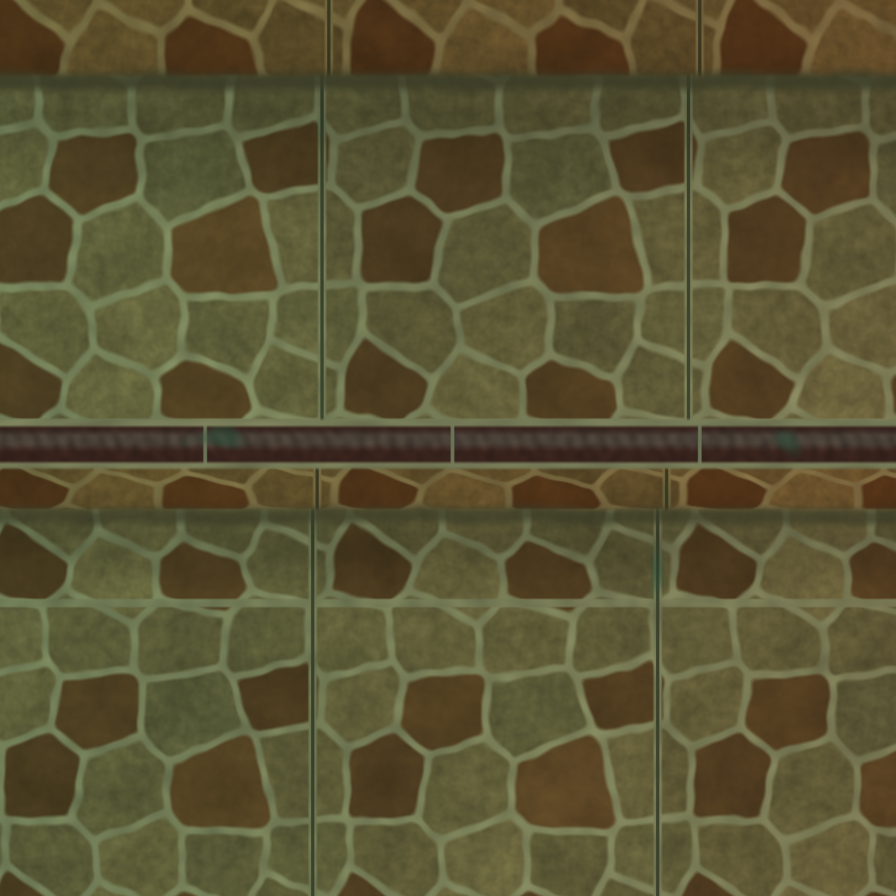
This texture is drawn by a WebGL 1 fragment shader. Its source:

```glsl
precision highp float;
uniform vec2 u_resolution;

const vec2 GRID = vec2(4.0, 5.0); // stones per tile
const vec3 GROUT = vec3(0.485, 0.505, 0.36);
const vec3 BROWN = vec3(0.325, 0.25, 0.135);
const vec3 OLIVE = vec3(0.355, 0.355, 0.222);
const vec3 TAN = vec3(0.385, 0.365, 0.225);
const vec3 JOINT = vec3(0.23, 0.26, 0.175);
const vec3 SHADOW = vec3(0.25, 0.255, 0.165);
const vec3 TEAL = vec3(0.16, 0.32, 0.23);
const vec3 WARM = vec3(0.98, 0.82, 0.72);

vec2 hash2(vec2 p) {
  p = vec2(dot(p, vec2(127.1, 311.7)), dot(p, vec2(269.5, 183.3)));
  return fract(sin(p) * 43758.5);
}

float cornerSlope(vec2 corner, vec2 offset) {
  return dot(hash2(corner) * 2.0 - 1.0, offset);
}

float gradientNoise(vec2 p) {
  vec2 i = floor(p), f = fract(p), e = vec2(1.0, 0.0);
  vec2 u = f * f * f * (f * (f * 6.0 - 15.0) + 10.0);
  float low = mix(cornerSlope(i, f), cornerSlope(i + e, f - e), u.x);
  float high = mix(cornerSlope(i + e.yx, f - e.yx), cornerSlope(i + 1.0, f - 1.0), u.x);
  return mix(low, high, u.y);
}

float band(float x, float lo, float hi, float blur) {
  return smoothstep(lo - blur, lo + blur, x) * (1.0 - smoothstep(hi - blur, hi + blur, x));
}

float smoothMin(float a, float b, float k) {
  float h = max(k - abs(a - b), 0.0) / k;
  return min(a, b) - h * h * k * 0.25;
}

vec2 wrapCell(vec2 cell) {
  return floor(mod(cell + 0.5, GRID));
}

// Rows 1 and 4 of a tile are the low rows without brown stones
float lowRow(float row) {
  return step(abs(mod(row, 3.0) - 1.0), 0.1);
}

// Vector from p to a stone's centre in xy, its extra weight in z
vec3 toSite(vec2 cell, vec2 p) {
  vec2 c = wrapCell(cell);
  float low = lowRow(c.y);
  float rise = 0.2 * cos(1.5708 * (c.x + 0.6)) * (1.0 - 1.4 * low);
  vec2 wave = vec2(0.27 * sin(1.2566 * c.y), rise - 0.14 * low);
  vec2 site = cell + 0.5 + wave + 0.22 * (hash2(c + 3.0) - 0.5);
  return vec3((site - p) / GRID, 0.012 * exp(-dot(c - 2.0, c - 2.0)));
}

float power(vec3 site) {
  return dot(site.xy, site.xy) - site.z;
}

// Distance to the stone border in x, wrapped stone cell in yz
vec3 stones(vec2 tile) {
  vec2 p = tile * GRID - vec2(0.22, 0.0), base = floor(p), owner = base;
  vec3 nearest = vec3(9.0);
  for (int j = -1; j <= 1; j++) for (int i = -1; i <= 1; i++) {
    vec2 cell = base + vec2(float(i), float(j));
    vec3 s = toSite(cell, p);
    if (power(s) < power(nearest)) { nearest = s; owner = cell; }
  }
  float edge = 1.0;
  for (int j = -2; j <= 2; j++) for (int i = -2; i <= 2; i++) {
    vec3 s = toSite(owner + vec2(float(i), float(j)), p);
    float gap = length(s.xy - nearest.xy);
    if (gap > 0.003) edge = smoothMin(edge, 0.5 * (power(s) - power(nearest)) / gap, 0.012);
  }
  return vec3(edge, wrapCell(owner));
}

vec3 stoneColor(vec2 cell, vec2 uv) {
  float brown = step(mod(cell.x + floor((cell.y + 0.5) / 3.0), 2.0), 0.5) * (1.0 - lowRow(cell.y));
  vec2 r = hash2(cell + 17.0);
  float grain = gradientNoise(uv * 75.0) + 0.5 * gradientNoise(uv * 170.0);
  vec3 color = mix(mix(OLIVE, TAN, r.x), BROWN, brown);
  color *= 0.92 + 0.14 * r.y + 0.16 * gradientNoise(uv * 22.0);
  return color * (1.0 + grain * mix(0.17, 0.08, brown));
}

// Wall of equal tiles placed from origin
vec3 tiledWall(vec2 uv, vec2 origin, vec2 size, float px) {
  vec2 wobble = vec2(gradientNoise(uv * 38.0), gradientNoise(uv * 38.0 + 50.0));
  vec2 tile = (uv - origin) / size;
  vec3 stone = stones(tile + 0.012 * wobble);
  float blur = max(0.007, px / size.x);
  float inside = smoothstep(0.011 - blur, 0.011 + blur, stone.x);
  vec3 grout = GROUT * (0.98 + 0.2 * gradientNoise(uv * 40.0));
  vec3 color = mix(grout, stoneColor(stone.yz, uv), inside);
  color *= 0.97 + 0.06 * hash2(floor(tile)).x;

  vec2 toJoint = abs(fract(tile + 0.5) - 0.5) * size;
  color = mix(grout * 0.95, color, smoothstep(0.003, 0.004 + 2.0 * px, min(toJoint.x, toJoint.y)));
  color = mix(JOINT, color, smoothstep(0.001, 0.001 + 1.5 * px, toJoint.x));
  float stain = smoothstep(0.2, 0.5, gradientNoise(uv * 13.0 + 4.0));
  return mix(color, TEAL, 0.5 * stain * (1.0 - smoothstep(0.003, 0.01, toJoint.x)));
}

// Twisted dark border; y runs 0..1 across it
vec3 molding(float x, float y, float px) {
  float twist = 0.5 + 0.5 * sin(6.2832 * (x / 0.018 + y * 0.7));
  vec3 color = mix(vec3(0.225, 0.14, 0.115), vec3(0.285, 0.25, 0.215), band(y, 0.42, 0.85, 0.15));
  color *= 0.93 + 0.13 * twist * band(y, 0.3, 0.8, 0.1) + 0.2 * gradientNoise(vec2(x * 90.0, y * 3.0));
  float seam = abs(fract((x - 0.229) / 0.276 + 0.5) - 0.5) * 0.276;
  color = mix(vec3(0.42, 0.45, 0.34), color, smoothstep(0.001, 0.002 + px, seam));
  return mix(color, TEAL, 0.5 * smoothstep(0.3, 0.5, gradientNoise(vec2(x * 14.0, y * 0.8 + 7.0))));
}

void main() {
  vec2 uv = gl_FragCoord.xy / u_resolution;
  float px = 1.0 / min(u_resolution.x, u_resolution.y);

  // Lower wall, ledge, upper wall and top ledge
  vec3 color = tiledWall(uv, vec2(0.349, 0.327), vec2(0.385, 0.39), px);
  vec3 ledge = tiledWall(uv, vec2(0.354, 0.427), vec2(0.39, 0.24), px) * WARM;
  vec3 upper = tiledWall(uv, vec2(0.3594, 0.528), vec2(0.409, 0.405), px);
  vec3 top = tiledWall(uv, vec2(0.367, 0.895), vec2(0.414, 0.5), px) * WARM;
  color = mix(color, ledge, smoothstep(0.427, 0.435, uv.y));
  color = mix(color, upper, smoothstep(0.5, 0.5 + px, uv.y));
  color = mix(color, top, smoothstep(0.911, 0.919, uv.y));

  // Uneven light and shadows under the ledges
  color *= mix(vec3(0.96, 1.03, 1.0), vec3(1.03, 0.98, 0.96), uv.x);
  color *= 1.0 + 0.12 * gradientNoise(uv * 3.0);
  float ragged = uv.y + 0.006 * gradientNoise(uv * 20.0);
  color = mix(color, SHADOW, 0.8 * band(ragged, 0.9, 0.919, 0.008));
  color = mix(color, SHADOW, 0.65 * band(ragged, 0.416, 0.433, 0.007));
  color *= 1.0 - 0.14 * band(uv.y, 0.82, 0.92, 0.05) - 0.14 * band(uv.y, 0.36, 0.43, 0.03);

  // Border between its two pale grout lines
  vec3 rim = GROUT * (0.94 + 0.2 * gradientNoise(uv * vec2(20.0, 60.0)));
  color = mix(color, rim, band(uv.y, 0.477, 0.532, 0.5 * px + 0.002));
  color = mix(color, molding(uv.x, (uv.y - 0.484) / 0.04, px), band(uv.y, 0.484, 0.524, 0.5 * px + 0.002));
  gl_FragColor = vec4(color, 1.0);
}
```
